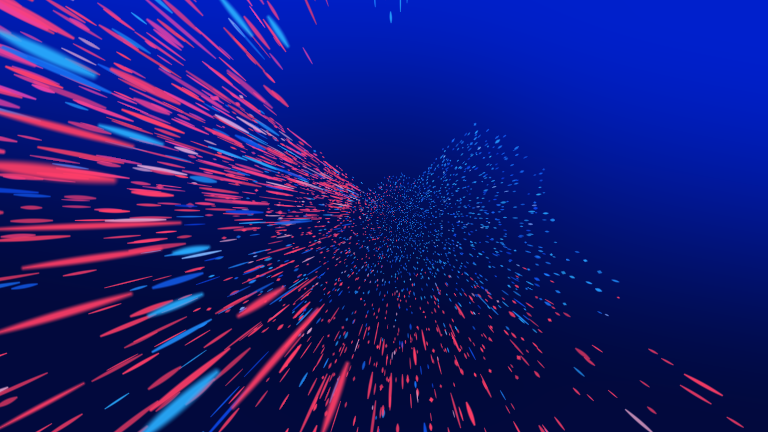
Reproduce this background procedurally as a Shadertoy shader.

```glsl
// Pink and cyan light streaks bursting from a swarm of blue dots over a deep blue gradient.

const float TAU = 6.2831853;
const vec2 VANISHING = vec2(.926, .502);
const vec3 NAVY = vec3(.006, .036, .24);
const vec3 ROYAL = vec3(0, .125, .8);
const vec3 CORAL = vec3(1, .24, .4);
const vec3 MAGENTA = vec3(.9, .26, .7);
const vec3 COBALT = vec3(.04, .25, .92);
const vec3 CYAN = vec3(.16, .68, 1);

vec3 hash3(vec3 p) {
    p = fract(p * vec3(.1031, .1030, .0973));
    p += dot(p, p.yxz + 33.33);
    return fract((p.xxy + p.yzz) * p.zyx);
}

// 1 below the limit, falling to 0 across the given softness
float below(float limit, float softness, float x) {
    return 1. - smoothstep(limit - softness, limit, x);
}
float bump(float center, float spread, float x) {
    return exp(-pow((x - center) / spread, 2.));
}

// Rod pointed towards both ends
float rod(vec2 p, float halfLength, float halfWidth) {
    float u = min(abs(p.x) / halfLength, 1.);
    return length(vec2(max(abs(p.x) - halfLength, 0.), p.y)) - halfWidth * (1. - .6 * u * u);
}

// Outer radius of the particle cloud for a direction in degrees
float cloudEdge(float deg) {
    float edge = mix(.39, .31, smoothstep(0., 46., deg));
    edge = mix(edge, .1, smoothstep(45., 66., deg));
    edge = mix(edge, 2., smoothstep(140., 150., deg));
    edge = mix(edge, .9, smoothstep(280., 322., deg));
    return mix(edge, .39, smoothstep(330., 352., deg));
}

float dotDensity(float deg, float r) {
    float edge = cloudEdge(deg);
    float amount = .25 + .25 * bump(156., 16., deg) + .14 * bump(50., 14., deg);
    return amount * below(edge, edge * .12, r) * smoothstep(-.06, .2, r) * below(.62, .4, r);
}

float streakDensity(float deg, float r) {
    float sector = smoothstep(82., 90., deg) * below(343., 14., deg);
    float inner = mix(.38, .1, smoothstep(139., 146., deg));
    inner = mix(inner, .24, smoothstep(180., 230., deg));
    float outer = deg < 150. ? 2. : cloudEdge(deg);
    float amount = .19 + .62 * bump(152., 14., deg) + .18 * bump(173., 12., deg);
    return amount * sector * smoothstep(inner, inner * 1.25, r) * below(outer, .08, r);
}

// Warm on the left and below, cool on the right
vec3 particleColor(vec2 at, vec3 rnd) {
    float left = below(.04, .2, at.x) * mix(.55, 1., smoothstep(-.16, .02, at.y));
    float warmth = .87 * max(left, smoothstep(.1, .28, -at.y));
    vec3 warm = mix(CORAL, MAGENTA, rnd.y * smoothstep(-.2, .3, at.y));
    vec3 tint = rnd.x < warmth ? warm : mix(COBALT, CYAN, rnd.y);
    return mix(tint, vec3(.75, .85, 1), .6 * step(.95, rnd.z));
}

// One particle per cell of a log-polar grid
vec3 addLayer(vec3 color, vec2 q, float spokes, float ring, float seed, bool streaks, float px) {
    float r = max(length(q), .004);
    float spoke = fract(atan(q.y, q.x) / TAU) * spokes;
    float shift = hash3(vec3(floor(spoke), seed, 7)).x;
    vec2 grid = vec2(log(r) / ring + shift, spoke);
    vec2 cell = floor(grid);
    vec3 place = hash3(vec3(cell, seed));
    vec3 look = hash3(vec3(cell, seed + 19.));
    vec3 tint = hash3(vec3(cell, seed + 41.));
    // Middle of the cell decides the density and colour
    float cellRadius = exp((cell.x + .5 - shift) * ring);
    float turn = (cell.y + .5) / spokes;
    vec2 at = cellRadius * vec2(cos(turn * TAU), sin(turn * TAU));
    float density = streaks ? streakDensity(turn * 360., cellRadius) : dotDensity(turn * 360., cellRadius);
    // Size and jitter in cell units
    vec2 size = streaks ? mix(vec2(.45, .7), vec2(1), below(.1, .4, at.x)) : vec2(.6, .95);
    vec2 halfSize = size * mix(vec2(.14, .06), vec2(.46, .16), look.xy);
    vec2 center = mix(halfSize, 1. - halfSize, place.yz);
    vec2 scale = r * vec2(ring, TAU / spokes);
    float width = max(halfSize.y * scale.y, .0014);
    float d = rod((grid - cell - center) * scale, halfSize.x * scale.x * .95, width);
    float soft = .7 * px + .2 * width;
    float cover = (1. - smoothstep(-soft, soft, d)) * step(place.x + .004, density);
    return mix(color, particleColor(at, tint), cover * mix(.68, 1., look.z));
}

// Bold soft streak given by degrees, radius, half length and half width
vec3 addBeam(vec3 color, vec2 q, vec4 beam, vec3 tint, float px) {
    vec2 dir = vec2(cos(radians(beam.x)), sin(radians(beam.x)));
    float d = rod(vec2(dot(q, dir) - beam.y, dir.x * q.y - dir.y * q.x), beam.z, beam.w);
    float soft = px + .5 * beam.w;
    return mix(color, tint, .92 * (1. - smoothstep(-soft, soft, d)));
}

void mainImage(out vec4 fragColor, in vec2 fragCoord) {
    float px = 1. / iResolution.y;
    vec2 q = fragCoord * px - VANISHING * vec2(iResolution.x * px / 1.7778, 1);
    // Backdrop, darker behind the swarm
    vec3 color = mix(NAVY, ROYAL, smoothstep(-.36, .56, q.y + .17 * q.x));
    color *= 1. - .25 * exp(-dot(q, q) * 9.);
    // Swarm, then streaks from fine to bold
    for (float k = 0.; k < 4.; k++) color = addLayer(color, q, 84. + 17. * k, .095 - .01 * k, 3. + k, false, px);
    for (float k = 0.; k < 6.; k++) color = addLayer(color, q, 160. - 19. * k, .15 + .06 * k, 61. + k, true, px);
    // Nearest streaks
    vec4 warm[9] = vec4[9](
        vec4(173, .82, .15, .017), vec4(165.6, .81, .17, .009), vec4(182, .72, .21, .007),
        vec4(188, .72, .16, .008), vec4(196.3, .81, .16, .009), vec4(250.5, .45, .085, .009),
        vec4(212, .38, .06, .009), vec4(229, .44, .15, .008), vec4(208, .94, .11, .005));
    vec4 cool[7] = vec4[7](
        vec4(155.5, .9, .12, .015), vec4(129.5, .6, .06, .007), vec4(123.6, .51, .04, .007),
        vec4(220.6, .68, .12, .015), vec4(201.8, .56, .065, .009), vec4(189.5, .49, .04, .008),
        vec4(163.4, .65, .075, .008));
    for (int i = 0; i < 9; i++) color = addBeam(color, q, warm[i], CORAL, px);
    for (int i = 0; i < 7; i++) color = addBeam(color, q, cool[i], CYAN, px);
    fragColor = vec4(color, 1);
}
```
